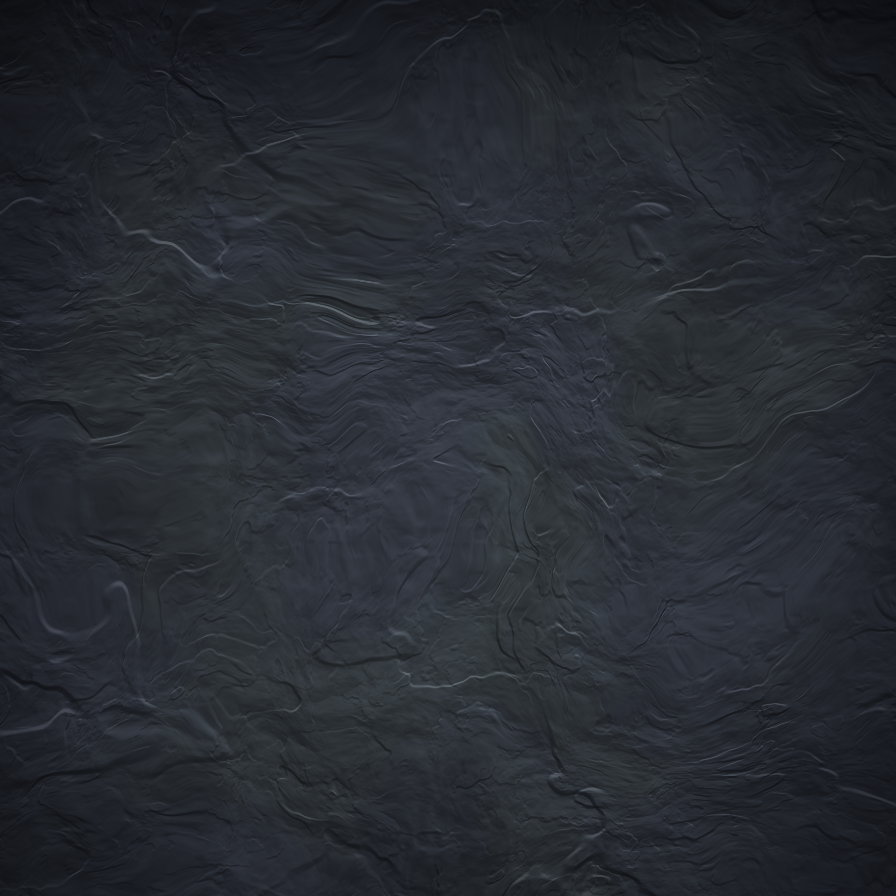
Give the GLSL for this texture, as a WebGL 1 fragment shader.

```glsl
precision highp float;
// Dark blue-grey slate: chipped overlapping ledges, fine strata and shaded borders.

uniform vec2 u_resolution;

float hash(vec2 p) {
  vec3 q = fract(vec3(p.xyx) * 0.1031);
  q += dot(q, q.yzx + 33.33);
  return fract((q.x + q.y) * q.z);
}

float noise(vec2 p) {
  vec2 i = floor(p), f = fract(p);
  f = f * f * f * (f * (f * 6.0 - 15.0) + 10.0);
  return mix(mix(hash(i), hash(i + vec2(1.0, 0.0)), f.x),
             mix(hash(i + vec2(0.0, 1.0)), hash(i + 1.0), f.x), f.y);
}

float fbm(vec2 p) {
  float sum = 0.0, amp = 0.52;
  for (int i = 0; i < 5; i++) {
    sum += amp * noise(p);
    p = mat2(1.6, 1.2, -1.2, 1.6) * p + 17.3;
    amp *= 0.48;
  }
  return sum;
}

// Bends the domain so that ledges wander and break
vec2 warp(vec2 p) {
  vec2 broad = vec2(noise(p * 4.0 + 40.0), noise(p * 4.0 + 71.0)) - 0.5;
  vec2 chips = vec2(noise(p * 17.0 + 12.0), noise(p * 17.0 + 95.0)) - 0.5;
  return p + 0.15 * broad + 0.035 * chips;
}

// Sloping plates that end in thin cliffs, at five scales
float slateHeight(vec2 p) {
  vec2 q = warp(p);
  float height = 0.0, freq = 2.5, amp = 0.0085, cliff = 0.055;
  for (int i = 0; i < 5; i++) {
    vec2 shift = vec2(23.7, 51.3) * float(i + 1);
    float level = fract(4.0 * fbm(q * freq * vec2(0.85, 1.1) + shift));
    float plate = level - smoothstep(1.0 - cliff, 1.0, level);
    float broken = smoothstep(0.3, 0.75, noise(p * freq * 2.6 + shift.yx));
    height += amp * plate * (0.12 + broken);
    freq *= 1.75;
    amp *= 0.66;
    cliff *= 1.4;
  }
  // Crumpled ridges and grain
  float crumple = abs(fbm(q * vec2(13.0, 17.0) + 8.0) - 0.5);
  return height - 0.013 * crumple + 0.008 * fbm(q * vec2(20.0, 26.0) + 31.0);
}

void main() {
  vec2 uv = gl_FragCoord.xy / u_resolution;
  vec2 p = gl_FragCoord.xy / u_resolution.y + 3.0;

  // Slope towards a low light
  float e = 0.0014;
  float h = slateHeight(p);
  vec2 slope = vec2(slateHeight(p + vec2(e, 0.0)) - h,
                    slateHeight(p + vec2(0.0, e)) - h) / e;
  float lit = dot(slope, vec2(0.25, 0.97));

  // Mineral tint in cool and greenish patches
  vec2 q = warp(p);
  float patches = fbm(q * 5.0 + 130.0);
  vec3 blueSlate = vec3(0.192, 0.210, 0.246);
  vec3 greenSlate = vec3(0.198, 0.222, 0.238);
  vec3 color = mix(blueSlate, greenSlate, smoothstep(0.36, 0.62, patches));
  color *= 0.80 + 0.40 * fbm(q * 8.0 + 60.0);

  // Faint swirling strata
  float strata = sin(95.0 * fbm(q * 4.5 + 210.0));
  color *= 1.0 + 0.05 * strata * noise(p * 9.0 + 5.0);

  // Relief shading with pale edges
  color *= 1.0 + 0.47 * lit / (1.0 + 0.65 * abs(lit));
  color += vec3(0.085, 0.085, 0.083) * smoothstep(0.6, 1.9, lit);

  // Darker borders, deepest along the top
  vec2 c = uv * 2.0 - 1.0;
  float sides = 1.0 - 0.36 * pow(abs(c.x), 2.6);
  float ends = 1.0 - (c.y > 0.0 ? 0.56 : 0.32) * pow(abs(c.y), 2.6);
  float shade = sides * ends;
  color *= shade;
  color.b += 0.016 * (1.0 - shade);

  gl_FragColor = vec4(color, 1.0);
}
```
